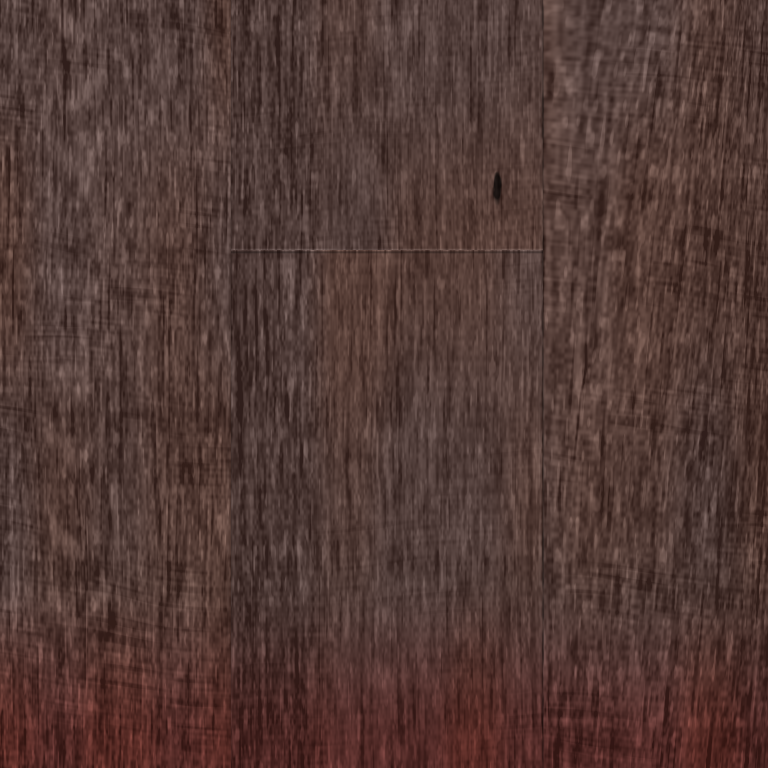
This texture is drawn by a Shadertoy shader. Its source:

```glsl
// Dark brown plank floor: three upright boards with one butt joint in the middle.
// Stretched value noise makes the fine grain, parabolic contours the cathedral
// figure, and tilted noise the saw marks; a dull red glow tints the lower edge.
#define PLANK_WIDTH 0.406
#define FIRST_SEAM 0.301
#define JOINT_HEIGHT 0.675
#define SEAM_WIDTH 0.0012
#define GRAIN_CONTRAST 0.62
#define FIGURE_CONTRAST 0.25
#define SAW_CONTRAST 0.42
#define GLOW_HEIGHT 0.25
#define DARK_WOOD vec3(0.192, 0.122, 0.106)
#define LIGHT_WOOD vec3(0.510, 0.418, 0.392)
#define WARM_TINT vec3(1.02, 0.96, 0.92)
#define COOL_TINT vec3(0.97, 0.98, 1.00)

float hash(vec2 p) {
    return fract(sin(dot(p, vec2(127.1, 311.7))) * 43758.5453);
}

float noise(vec2 p) {
    vec2 cell = floor(p), f = fract(p);
    f = f * f * (3.0 - 2.0 * f);
    float low = mix(hash(cell), hash(cell + vec2(1, 0)), f.x);
    float high = mix(hash(cell + vec2(0, 1)), hash(cell + vec2(1, 1)), f.x);
    return mix(low, high, f.y);
}

// Soft line of half width w around distance d, never thinner than a pixel
float line(float d, float w) {
    float blur = 1.0 / iResolution.y;
    return 1.0 - smoothstep(max(w - blur, 0.0), w + blur, abs(d));
}

// Long thin fibres with short bright flecks and narrow dark pores
float grain(vec2 p) {
    float fibre = noise(p * vec2(310.0, 34.0)) + noise(p * vec2(230.0, 10.0) + 7.0) - 1.0;
    float speck = noise(p * vec2(390.0, 150.0) + 11.0) - 0.5;
    float band = noise(p * vec2(75.0, 2.0) + 19.0) - 0.5;
    float fleck = smoothstep(0.62, 0.86, noise(p * vec2(300.0, 46.0) + 31.0));
    float pore = smoothstep(0.66, 0.90, noise(p * vec2(280.0, 15.0) + 43.0));
    return GRAIN_CONTRAST * (0.58 * fibre + 0.55 * speck + 0.20 * band + 0.42 * fleck - 0.42 * pore);
}

// Ragged U-shaped growth rings stacked along the centre line of the board
float figure(float dx, float y, float seed) {
    float wobble = noise(vec2(dx * 60.0 + seed, y * 22.0)) + 0.5 * noise(vec2(dx * 220.0, y * 20.0));
    float phase = y * 9.0 - 300.0 * dx * dx + 0.28 * wobble + 0.7 * noise(vec2(y * 5.0, seed));
    float ring = pow(0.5 + 0.5 * sin(6.2832 * phase), 3.0) - 0.31;
    return ring * exp(-dx * dx / 0.0024);
}

// Fine, broken, nearly level scratches
float sawMarks(vec2 uv, float slope) {
    float level = uv.y + slope * uv.x + 0.015 * noise(uv * 9.0);
    float scratch = noise(vec2(uv.x * 22.0, level * 250.0)) - 0.5;
    float groove = smoothstep(0.68, 0.92, noise(vec2(uv.x * 12.0, level * 130.0 + 5.0)));
    float patches = smoothstep(0.25, 0.75, noise(uv * vec2(10.0, 13.0) + 61.0));
    return (0.7 * scratch - 0.5 * groove) * patches;
}

void mainImage(out vec4 fragColor, in vec2 fragCoord) {
    vec2 uv = fragCoord / iResolution.xy;

    // Board layout
    float place = (uv.x - FIRST_SEAM) / PLANK_WIDTH;
    float column = floor(place);
    float across = place - column;
    float outer = abs(column);
    float jointY = JOINT_HEIGHT + 1.2 * column;
    float seed = 5.0 * column + 13.0 * step(jointY, uv.y);
    float darkStrip = (1.0 - smoothstep(0.22, 0.34, across)) * (1.0 - outer);

    // Grain runs upright, leaning only inside the right board
    vec2 p = uv + vec2(seed * 0.37, seed * 0.21);
    p.x += 0.006 * noise(uv * vec2(8.0, 5.0) + seed);
    p.x -= 0.09 * max(column, 0.0) * sin(3.1416 * across) * uv.y;

    // Tone of the wood
    float dx = (across - 0.5) * PLANK_WIDTH;
    float tone = 0.395 + grain(p) * (0.78 + 0.25 * outer + 0.25 * darkStrip);
    tone += 0.07 * (noise(uv * vec2(9.0, 4.0) + seed) - 0.5) - 0.08 * darkStrip;
    tone += FIGURE_CONTRAST * (0.6 - 0.4 * column) * figure(dx, uv.y, seed);
    tone += SAW_CONTRAST * (0.3 + 0.35 * outer) * sawMarks(uv, 0.22 * outer - 0.09);
    tone += 0.05 * smoothstep(0.3, 1.0, uv.y) - 0.10 * smoothstep(0.84, 1.0, uv.x);

    // Long drying cracks
    for (int i = 0; i < 2; i++) {
        float k = float(i);
        vec2 d = uv - mix(vec2(0.336, 0.57), vec2(0.759, 0.48), k);
        d.x += 0.004 * noise(vec2(uv.y * 25.0, k)) - 0.10 * k * d.y;
        tone -= 0.45 * line(d.x, 0.0014) * (1.0 - smoothstep(0.05, 0.11, abs(d.y)));
    }

    // Colour, slightly warmer in upright streaks
    vec3 color = mix(DARK_WOOD, LIGHT_WOOD, clamp(tone, 0.0, 1.15));
    float warmth = smoothstep(0.15, 0.85, noise(uv * vec2(13.0, 3.0) + seed + 3.0));
    color *= mix(COOL_TINT, WARM_TINT, warmth * (1.0 - darkStrip));

    // Small black knot
    vec2 knot = (uv - vec2(0.648, 0.755)) / vec2(0.0062, 0.021);
    float rough = length(knot) + 0.5 * (noise(uv * 150.0) - 0.5);
    color *= mix(0.3, 1.0, smoothstep(0.6, 1.15, rough));

    // Long seams: broken dark gap, firmer on the right, with a worn lip
    float gap = (across - step(0.5, across)) * PLANK_WIDTH;
    float wear = noise(vec2(uv.y * 70.0, floor(place + 0.5)));
    color *= 1.0 - (0.10 + 0.4 * wear * step(0.5, uv.x)) * line(gap, SEAM_WIDTH);
    color += 0.05 * wear * line(gap + 0.004, SEAM_WIDTH);

    // Butt joint: pale bevel above a thin shadow
    float joint = uv.y - jointY;
    color += 0.09 * (0.4 + noise(uv * vec2(50.0, 1.0))) * line(joint, 0.0010);
    color *= 1.0 - 0.25 * line(joint + 0.0035, SEAM_WIDTH);

    // Red glow along the bottom
    float glow = 1.0 - smoothstep(0.0, GLOW_HEIGHT, uv.y + 0.03 * (noise(uv * 5.0) - 0.5));
    color *= mix(vec3(1.0), vec3(1.06, 0.72, 0.71), glow);

    fragColor = vec4(color, 1.0);
}
```
